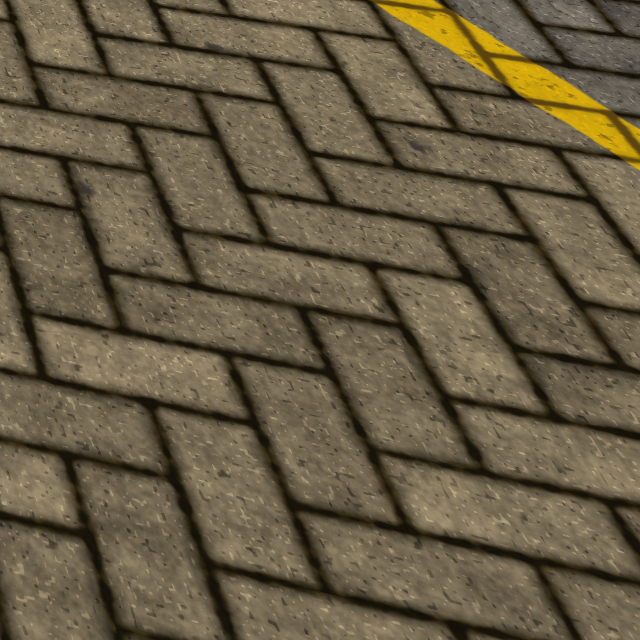
This texture is drawn by a WebGL 2 fragment shader. Its source:

```glsl
#version 300 es
precision highp float;

uniform vec2 u_resolution;
out vec4 outColor;

#define JOINT 0.062        // half joint width, in brick widths
#define CORNER 0.07        // brick corner radius
#define EDGE_WEAR 0.06     // raggedness of brick edges
#define GRAIN 0.42         // contrast of the stone grain
#define TONE_SPREAD 0.22   // brightness range between bricks
#define STRIPE_HALF 0.027  // half width of the painted stripe
#define STONE vec3(0.49, 0.44, 0.345)
#define GREY_STONE vec3(0.42, 0.395, 0.355)
#define MOSS vec3(0.22, 0.18, 0.09)
#define GAP vec3(0.085, 0.07, 0.035)
#define PAINT vec3(0.84, 0.67, 0.05)
#define PAINTED_JOINT vec3(0.42, 0.31, 0.07)

float hash(vec2 p) {
    vec3 q = fract(p.xyx * vec3(0.1031, 0.1030, 0.0973));
    q += dot(q, q.yzx + 33.33);
    return fract((q.x + q.y) * q.z);
}

float noise(vec2 p) {
    vec2 i = floor(p), f = fract(p);
    f = f * f * (3.0 - 2.0 * f);
    return mix(mix(hash(i), hash(i + vec2(1, 0)), f.x),
               mix(hash(i + vec2(0, 1)), hash(i + vec2(1, 1)), f.x), f.y);
}

float fbm(vec2 p) {
    float sum = 0.0, gain = 0.5;
    for (int i = 0; i < 4; i++) {
        sum += gain * noise(p);
        p = mat2(1.6, 1.2, -1.2, 1.6) * p + 7.3;
        gain *= 0.5;
    }
    return sum / 0.9375;
}

// Canvas position (y down) to ground position, one unit per brick width
vec2 groundFromCanvas(vec2 p) {
    mat3 view = mat3(0.1430, 0.02135, -0.016,
                     0.0255, 0.07344, -0.044,
                     0.2719, 0.3560, 1.0);
    vec3 q = inverse(view) * vec3(p, 1.0);
    return q.xy / q.z;
}

// Herringbone of 2x1 bricks: returns the brick centre, sets its half size
vec2 herringbone(vec2 g, out vec2 halfSize) {
    vec2 cell = floor(g);
    float k = mod(cell.x + cell.y, 4.0);
    bool lying = k < 2.0;
    halfSize = lying ? vec2(1.0, 0.5) : vec2(0.5, 1.0);
    cell -= lying ? vec2(k, 0.0) : vec2(0.0, k - 2.0);
    return cell + halfSize;
}

float roundedBox(vec2 p, vec2 halfSize, float r) {
    vec2 q = abs(p) - halfSize + r;
    return length(max(q, 0.0)) + min(max(q.x, q.y), 0.0) - r;
}

void main() {
    vec2 p = gl_FragCoord.xy / u_resolution;
    p.y = 1.0 - p.y;
    vec2 g = groundFromCanvas(p);
    float soft = 0.02 + 0.5 * length(fwidth(g));

    // Brick shape with worn edges
    vec2 halfSize;
    vec2 centre = herringbone(g, halfSize);
    vec2 local = g - centre;
    float d = roundedBox(local, halfSize - JOINT, CORNER);
    d += EDGE_WEAR * (fbm(g * 6.0 + 40.0) - 0.5);
    float brick = 1.0 - smoothstep(-soft, soft, d);

    // Stripe across the upper right; greyer stone beyond it
    vec2 along = normalize(vec2(0.372, 0.234));
    vec2 fromStart = p - vec2(0.628, 0.0);
    float across = fromStart.x * along.y - fromStart.y * along.x;
    float wobble = 0.004 * (noise(g * 5.0) - 0.5);
    float stripe = 1.0 - smoothstep(-0.002, 0.002, abs(across) - STRIPE_HALF + wobble);

    // Stone: brick tone, blotches, grain and pale specks
    float seed = hash(centre * 2.0 + 91.0);
    float blotch = fbm(g * 2.3 + seed * 30.0);
    float grain = fbm(g * vec2(17.0, 13.0) + seed * 50.0);
    float tone = 1.0 + TONE_SPREAD * (seed - 0.5) + 0.45 * (blotch - 0.5);
    tone -= 0.2 * step(0.82, seed) * smoothstep(0.3, 0.65, blotch);
    tone += GRAIN * (grain - 0.5);
    tone += 0.3 * smoothstep(0.76, 0.95, noise(g * vec2(27.0, 20.0)));
    tone -= 0.3 * smoothstep(0.78, 0.95, noise(g * vec2(21.0, 16.0) + 60.0));
    tone *= 1.0 - 0.3 * smoothstep(-0.13, 0.0, d);
    vec3 stone = mix(STONE, GREY_STONE, smoothstep(-0.08, 0.06, across)) * tone;

    // Small dark stain on a few bricks
    vec2 spot = (vec2(hash(centre + 5.0), hash(centre + 17.0)) - 0.5) * halfSize * 1.6;
    float stain = 1.0 - smoothstep(0.03, 0.16, length(local - spot) + 0.1 * (grain - 0.5));
    stone = mix(stone, vec3(0.19, 0.18, 0.17), 0.75 * stain * step(0.86, hash(centre + 29.0)));

    // Joint: mossy flanks around a dark gap
    float depth = smoothstep(0.0, 0.06, d + 0.06 * (noise(g * 9.0) - 0.5));
    vec3 joint = mix(MOSS, GAP, depth) * (0.7 + 0.6 * grain);

    // Paint covers the bricks and stains the joints
    vec3 paint = PAINT * (0.75 + 0.25 * tone);
    paint = mix(paint, PAINTED_JOINT, 0.6 * smoothstep(0.62, 0.8, fbm(g * 7.0 + 12.0)));
    stone = mix(stone, paint, stripe);
    joint = mix(joint, PAINTED_JOINT, 0.8 * stripe);

    outColor = vec4(clamp(mix(joint, stone, brick), 0.0, 1.0), 1.0);
}
```
